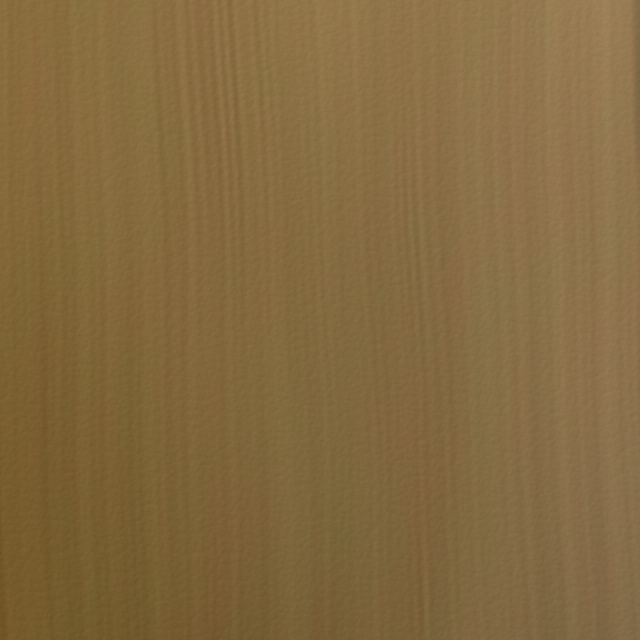
This texture is drawn by a WebGL 1 fragment shader. Its source:

```glsl
precision highp float;
// Softly lit brown wood veneer with faint vertical grain and a fine surface tooth.

uniform vec2 u_resolution;

const vec3 TOP_LEFT = vec3(0.533, 0.424, 0.242);
const vec3 TOP_RIGHT = vec3(0.590, 0.482, 0.320);
const vec3 BOTTOM_LEFT = vec3(0.432, 0.334, 0.148);
const vec3 BOTTOM_RIGHT = vec3(0.503, 0.412, 0.279);
const vec3 GRAIN_TINT = vec3(1.0, 0.95, 0.80);
const vec3 RED_GREEN_SHIFT = vec3(0.9, -0.5, 0.2);

vec2 hash2(vec2 cell) {
  vec2 q = vec2(dot(cell, vec2(127.1, 311.7)), dot(cell, vec2(269.5, 183.3)));
  return fract(sin(q) * 43758.5453);
}

// Distance to the nearest scattered point, in cells.
float cellular(vec2 p) {
  vec2 cell = floor(p);
  vec2 local = fract(p);
  float nearest = 2.0;
  for (int y = -1; y <= 1; y++) {
    for (int x = -1; x <= 1; x++) {
      vec2 offset = vec2(float(x), float(y));
      vec2 toPoint = offset + hash2(cell + offset) - local;
      nearest = min(nearest, dot(toPoint, toPoint));
    }
  }
  return sqrt(nearest);
}

// Fibres lean and wander slightly along their length.
vec2 bendGrain(vec2 p) {
  float lean = 0.03 * (p.y - 0.5);
  float sway = 0.004 * sin(p.y * 5.0 + p.x * 6.0) + 0.002 * sin(p.y * 11.0 - p.x * 9.0);
  return vec2(p.x + lean + sway, p.y);
}

// Layered sines across the grain, each fading in and out along it.
float streaks(vec2 p, float seed) {
  float total = 0.0;
  float frequency = 22.0;
  for (int i = 0; i < 11; i++) {
    float layer = float(i) + seed;
    float warp = 2.2 * sin(p.x * 13.0 + layer * 2.1) + 0.5 * sin(p.y * 2.7 + layer * 1.3);
    float fade = 0.6 + 0.4 * sin(p.y * 4.0 + p.x * 15.0 + layer * 1.7);
    total += fade * sin(p.x * frequency + warp + layer * 4.3);
    frequency *= 1.35;
  }
  return total / 3.0;
}

// A soft-edged bundle of closely spaced growth lines.
float growthLines(vec2 p, vec2 centre, vec2 size, float spacing) {
  vec2 d = (p - centre) / size;
  float phase = 6.2832 * (p.x - centre.x) / spacing;
  return exp(-dot(d, d)) * sin(phase + 0.8 * sin(p.x * 70.0));
}

// Broad, slightly elongated patches of colour.
float blotches(vec2 p, float scale, float seed) {
  vec2 q = p * vec2(scale, scale * 0.6) + seed;
  q += 0.8 * sin(q.yx * 1.3 + seed);
  return 0.5 * (sin(q.x + 0.6 * q.y) * cos(q.y - 0.3 * q.x) + sin(q.x * 1.7 - q.y * 1.2));
}

// Relief lit from the upper left.
float surfaceTooth(vec2 p, float scale) {
  vec2 q = p * scale;
  return cellular(q + vec2(-0.25, 0.3)) - cellular(q);
}

void main() {
  vec2 uv = gl_FragCoord.xy / u_resolution;
  vec2 fibre = bendGrain(uv);

  vec3 color = mix(mix(BOTTOM_LEFT, BOTTOM_RIGHT, uv.x), mix(TOP_LEFT, TOP_RIGHT, uv.x), uv.y);

  // Grain brightness.
  float grain = 0.014 * streaks(fibre, 0.0);
  grain += 0.019 * growthLines(fibre, vec2(0.35, 0.84), vec2(0.08, 0.28), 0.018);
  grain += 0.021 * growthLines(fibre, vec2(0.65, 0.64), vec2(0.022, 0.20), 0.016);
  grain += 0.017 * growthLines(fibre, vec2(0.65, 0.06), vec2(0.018, 0.10), 0.019);
  color += grain * GRAIN_TINT;

  // Uneven tone, with faint reddish and greenish patches and fibres.
  color += 0.013 * blotches(uv, 6.0, 1.7);
  float hueDrift = 0.007 * blotches(fibre, 14.0, 4.1) + 0.005 * blotches(uv, 45.0, 2.6);
  color += (hueDrift + 0.004 * streaks(fibre, 7.3)) * RED_GREEN_SHIFT;

  // Fine tooth at two sizes and a shaded upper right rim.
  color += 0.021 * surfaceTooth(uv, 95.0) + 0.019 * surfaceTooth(uv + 3.7, 160.0);
  float rim = smoothstep(0.985, 1.0, uv.x) * smoothstep(0.65, 0.9, uv.y);
  color *= 1.0 - 0.14 * rim;

  gl_FragColor = vec4(color, 1.0);
}
```
